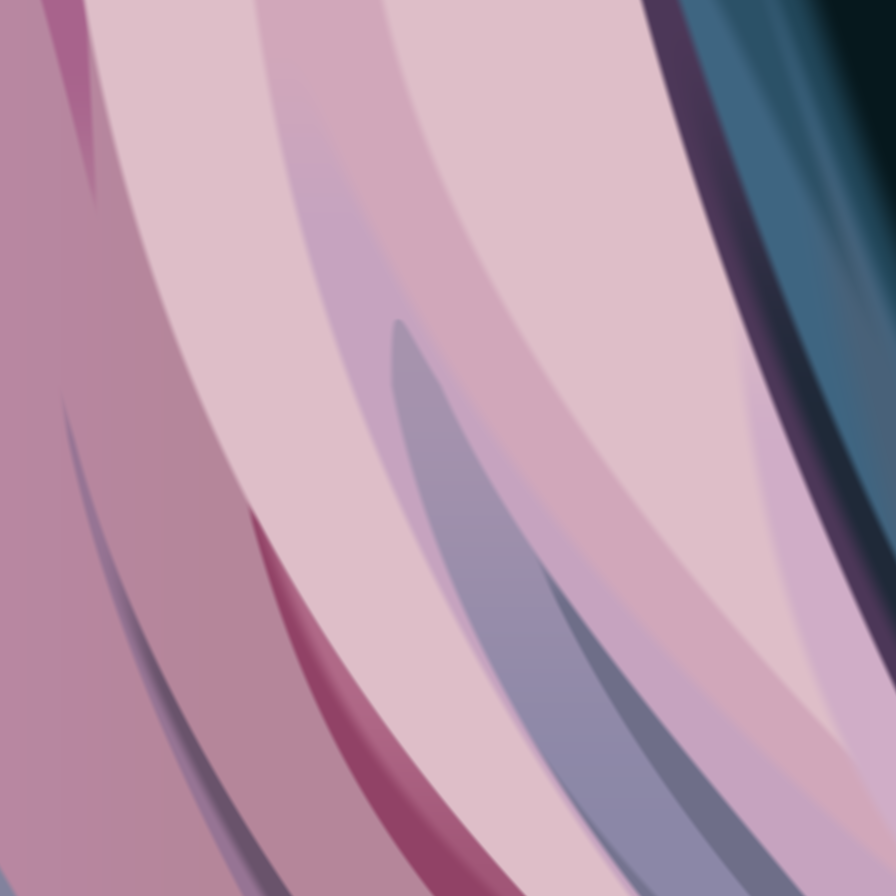
A WebGL 1 fragment shader for this background:

```glsl
precision highp float;
uniform vec2 u_resolution;

const vec3 PALE = vec3(0.870, 0.745, 0.785);
const vec3 ROSE = vec3(0.820, 0.655, 0.730);
const vec3 LILAC = vec3(0.775, 0.640, 0.750);
const vec3 MAUVE = vec3(0.720, 0.528, 0.630);
const vec3 MAGENTA = vec3(0.570, 0.260, 0.400);
const vec3 SLATE = vec3(0.430, 0.430, 0.535);
const vec3 PLUM = vec3(0.300, 0.215, 0.345);
const vec3 NAVY = vec3(0.120, 0.160, 0.220);
const vec3 BLUE = vec3(0.245, 0.395, 0.505);
const vec3 TEAL = vec3(0.130, 0.275, 0.350);
const vec3 INK = vec3(0.025, 0.095, 0.115);

// Cubic through four x positions, evenly spaced from top to bottom
float curve(float t, vec4 k) {
  vec4 s = 3.0 * t - vec4(0.0, 1.0, 2.0, 3.0);
  vec4 weights = vec4(-s.y * s.z * s.w / 6.0, s.x * s.z * s.w / 2.0,
                      -s.x * s.y * s.w / 2.0, s.x * s.y * s.z / 6.0);
  return dot(weights, k);
}

// Coverage of everything right of a curve
float rightOf(vec2 p, vec4 k, float blur) {
  return smoothstep(-blur, blur, p.x - curve(p.y, k));
}

// Band between two curves with a rounded tip at height start
float ribbon(vec2 p, vec4 left, vec4 right, float start, float taper, float blur) {
  float a = curve(p.y, left);
  float b = curve(p.y, right);
  float tip = sqrt(clamp((p.y - start) / taper, 0.0, 1.0));
  float halfWidth = 0.5 * (b - a) * tip;
  float d = abs(p.x - 0.5 * (a + b)) - halfWidth;
  return (1.0 - smoothstep(-blur, blur, d)) * smoothstep(0.0, blur, halfWidth);
}

vec3 leftFolds(vec2 p, vec4 rim) {
  vec3 c = mix(MAUVE, vec3(0.710, 0.525, 0.605), smoothstep(0.0, 0.25, p.x));

  // Upper wedge
  float wedge = ribbon(p, vec4(0.046, 0.128, 0.195, 0.260),
                       vec4(0.096, 0.115, 0.143, 0.182), -0.1, 0.1, 0.004);
  c = mix(c, vec3(0.660, 0.390, 0.550), wedge * (1.0 - smoothstep(0.08, 0.25, p.y) * 0.6));

  // Thin grey crease with a darker core
  vec4 creaseLeft = vec4(0.073, 0.052, 0.125, 0.271);
  vec4 creaseRight = vec4(0.076, 0.054, 0.143, 0.326);
  float crease = ribbon(p, creaseLeft, creaseRight, 0.43, 0.06, 0.004);
  float core = rightOf(p, mix(creaseLeft, creaseRight, 0.42), 0.009);
  vec3 creaseColor = mix(vec3(0.590, 0.455, 0.580), vec3(0.410, 0.325, 0.420),
                         core * smoothstep(0.58, 0.78, p.y));
  c = mix(c, creaseColor, crease);

  // Lower corner
  return mix(SLATE + 0.08, c, rightOf(p, vec4(-0.7, -0.45, -0.2, 0.018), 0.005));
}

vec3 middleFold(vec2 p, vec4 rim) {
  vec4 lilacRim = vec4(0.312, 0.456, 0.690, 1.029);
  float lilac = (1.0 - rightOf(p, lilacRim, 0.014)) * smoothstep(0.03, 0.28, p.y);
  vec3 c = mix(ROSE, LILAC, lilac);

  // Broad grey streak
  vec4 left = vec4(0.448, 0.423, 0.512, 0.714);
  vec4 right = vec4(0.470, 0.456, 0.632, 0.898);
  vec3 grey = mix(vec3(0.650, 0.575, 0.680), vec3(0.545, 0.530, 0.655),
                  smoothstep(0.38, 0.95, p.y));

  // Darker lips on both sides of the streak
  float outerLip = rightOf(p, vec4(0.500, 0.510, 0.619, 0.837), 0.004);
  float innerLip = 1.0 - rightOf(p, left + vec4(0.0, 0.0, -0.006, 0.018), 0.006);
  grey = mix(grey, SLATE, outerLip * smoothstep(0.60, 0.68, p.y));
  grey = mix(grey, SLATE, 0.8 * innerLip * smoothstep(0.76, 0.88, p.y));
  return mix(c, grey, ribbon(p, left, right, 0.355, 0.075, 0.005));
}

vec3 darkSide(vec2 p, vec4 left, vec4 right) {
  // Blue stripes sinking into the dark corner
  vec3 c = mix(BLUE, vec3(0.300, 0.375, 0.460),
               0.7 * ribbon(p, vec4(0.840, 0.930, 1.02, 1.15),
                            vec4(0.875, 0.985, 1.09, 1.24), 0.12, 0.25, 0.025));
  float stripe = ribbon(p, vec4(0.800, 0.955, 1.11, 1.30),
                        vec4(0.860, 0.965, 1.09, 1.25), -0.1, 0.1, 0.014);
  c = mix(c, TEAL, 0.65 * stripe);
  c = mix(c, TEAL, rightOf(p, vec4(0.865, 0.990, 1.13, 1.30), 0.016));
  c = mix(c, INK, rightOf(p, vec4(0.905, 1.025, 1.17, 1.35), 0.025));

  // Plum outline with a navy inner face
  float across = rightOf(p, mix(left, right, 0.42), 0.016);
  vec3 outline = mix(PLUM, NAVY, across * smoothstep(0.0, 0.48, p.y));
  return mix(outline, c, rightOf(p, right, 0.007));
}

void main() {
  vec2 p = gl_FragCoord.xy / u_resolution;
  p.y = 1.0 - p.y;

  vec4 paleRim = vec4(0.094, 0.180, 0.336, 0.586);
  vec4 foldLeft = vec4(0.284, 0.359, 0.496, 0.703);
  vec4 foldRight = vec4(0.427, 0.559, 0.792, 1.107);
  vec4 outlineLeft = vec4(0.716, 0.820, 0.953, 1.115);
  vec4 outlineRight = vec4(0.758, 0.876, 1.022, 1.215);

  vec3 color = mix(leftFolds(p, paleRim), PALE, rightOf(p, paleRim, 0.005));

  // Magenta crease along the pale rim
  vec4 creaseLeft = vec4(0.107, 0.221, 0.307, 0.484);
  float crease = ribbon(p, creaseLeft, paleRim, 0.52, 0.05, 0.004);
  float sheen = rightOf(p, vec4(0.110, 0.225, 0.324, 0.555), 0.012);
  vec3 creaseColor = mix(MAGENTA, vec3(0.690, 0.410, 0.530),
                         sheen * (1.0 - 0.5 * smoothstep(0.75, 1.0, p.y)));
  color = mix(color, creaseColor, crease);

  color = mix(color, middleFold(p, foldLeft), rightOf(p, foldLeft, 0.006));
  color = mix(color, PALE, rightOf(p, foldRight, 0.007));

  // Lilac reflection beside the outline
  float reflection = rightOf(p, vec4(0.781, 0.818, 0.879, 1.042), 0.010);
  color = mix(color, vec3(0.815, 0.680, 0.780), reflection * smoothstep(0.28, 0.5, p.y));

  color = mix(color, darkSide(p, outlineLeft, outlineRight), rightOf(p, outlineLeft, 0.005));
  gl_FragColor = vec4(color, 1.0);
}
```
